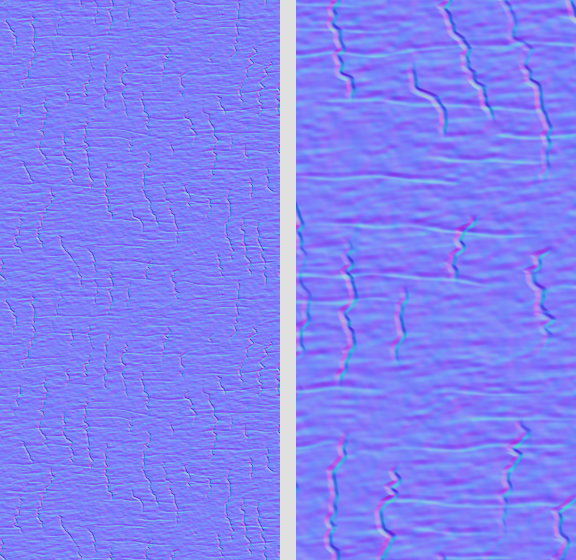
Left, the full canvas; right, a detail of the centre.
A Shadertoy shader for this texture map:

```glsl
// Tangent-space normal map of cracked bark: fine level ridges cut by jagged upright cracks.
#define COLUMNS 14.0       // upright cracks across one tile
#define ROWS 32.0          // level splits up one tile
#define RIDGE_HEIGHT 0.0041
#define GRAIN_HEIGHT 0.0010
#define CRACK_DEPTH 0.0028
#define SPLIT_DEPTH 0.0013
#define SHARP_WALL 0.0045  // width of the steep side of a crack
#define GENTLE_WALL 0.0070 // width of the shallow side
#define RIDGE_TILT 0.08    // rise of the ridges towards the right
#define SAMPLE_STEP 0.0013 // half distance for slopes
#define HAZE 0.955         // slight loss of blue from unresolved relief

float hash(vec2 p) {
    return fract(sin(dot(p, vec2(127.1, 311.7))) * 43758.5453);
}

// Value noise that repeats over the unit tile; cells = cell count per axis
float noise(vec2 p, vec2 cells) {
    p *= cells;
    vec2 i = floor(p), f = p - i;
    f = f * f * (3.0 - 2.0 * f);
    vec2 a = mod(i, cells), b = mod(i + 1.0, cells);
    vec2 salt = cells * 0.37;
    return mix(mix(hash(a + salt), hash(vec2(b.x, a.y) + salt), f.x),
               mix(hash(vec2(a.x, b.y) + salt), hash(b + salt), f.x), f.y);
}

// Wandering coordinate whose whole steps are upright cracks
float columnField(vec2 p) {
    return p.x * COLUMNS + 1.6 * noise(p, vec2(4, 6))
         + 0.28 * noise(p, vec2(18, 48)) + 0.16 * noise(p, vec2(36, 105));
}

// Nearly level coordinate whose whole steps are horizontal splits
float rowField(vec2 p) {
    return p.y * ROWS + 1.2 * noise(p, vec2(5, 6)) + 0.3 * noise(p, vec2(21, 26));
}

// Valley with one steep wall (positive side) and one shallow wall
float groove(float side) {
    float width = side > 0.0 ? SHARP_WALL : GENTLE_WALL;
    return 1.0 - smoothstep(0.0, width, abs(side));
}

float uprightCracks(vec2 p) {
    float e = 0.002;
    float u = columnField(p);
    vec2 slope = vec2(columnField(p + vec2(e, 0)), columnField(p + vec2(0, e))) - u;
    float side = (fract(u) - 0.5) / max(length(slope) / e, 10.0);
    float present = noise(p + 0.37 * floor(u), vec2(8, 15));
    return groove(side) * smoothstep(0.38, 0.62, present);
}

float levelSplits(vec2 p) {
    float v = rowField(p);
    float side = (0.5 - fract(v)) / ROWS;
    float present = noise(p + 0.43 * mod(floor(v), ROWS), vec2(10, 16));
    return groove(side) * smoothstep(0.48, 0.70, present);
}

float ridges(vec2 p) {
    p.y += 0.006 * noise(p, vec2(11, 14)) - RIDGE_TILT * p.x;
    float strength = mix(0.75, 1.25, noise(p, vec2(7, 15)));
    return strength * (0.32 * noise(p, vec2(19, 84))
                     + 0.42 * noise(p, vec2(33, 128))
                     + 0.28 * noise(p, vec2(58, 180)));
}

float height(vec2 p) {
    float grain = noise(p, vec2(83, 97)) + 0.6 * noise(p, vec2(130, 140));
    return RIDGE_HEIGHT * ridges(p) + GRAIN_HEIGHT * grain
         - CRACK_DEPTH * uprightCracks(p) - SPLIT_DEPTH * levelSplits(p);
}

void mainImage(out vec4 fragColor, in vec2 fragCoord) {
    // One tile spans the canvas width and repeats upwards
    vec2 p = fragCoord / iResolution.x;
    vec2 e = vec2(SAMPLE_STEP, 0.0);

    // Central differences give the surface normal
    vec2 slope = vec2(height(p + e.xy) - height(p - e.xy),
                      height(p + e.yx) - height(p - e.yx)) / (2.0 * SAMPLE_STEP);
    vec3 normal = normalize(vec3(-slope, 1.0));
    normal.z *= HAZE;
    fragColor = vec4(0.5 + 0.5 * normal, 1.0);
}
```
